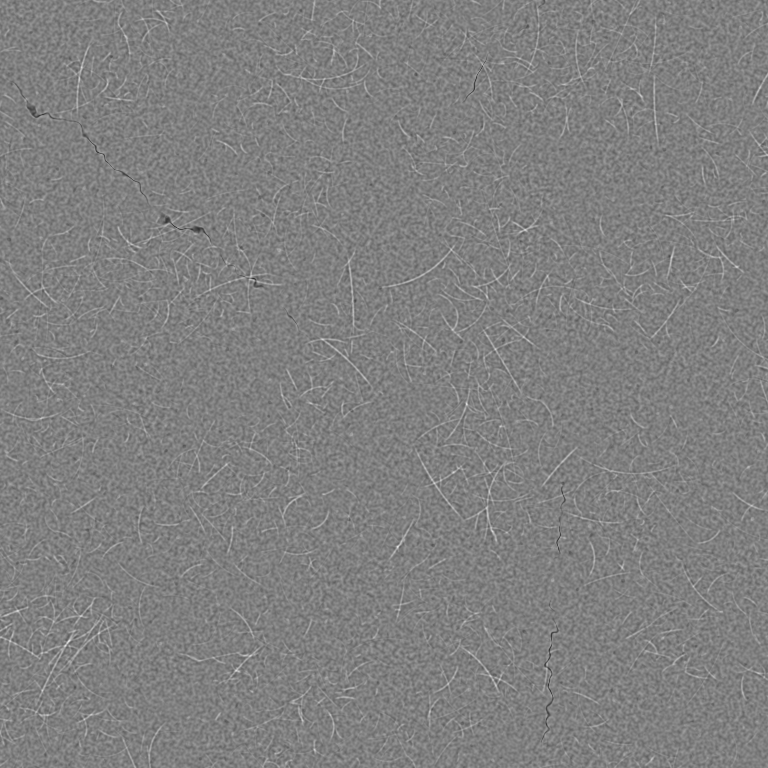
This texture map is drawn by a Shadertoy shader. Its source:

```glsl
// Grey earthen plaster: fine mineral grain, clustered chopped straw, hairline cracks.
// Straws are bent strokes scattered on layered grids, each a bright core with dark
// fringes; the grain is gradient noise and the cracks are noise-warped segments.
#define BASE_GREY 0.5
#define GRAIN_SCALE 235.0
#define GRAIN_CONTRAST 0.165
#define SPECK_CONTRAST 0.10
#define STRAW_LAYERS 7
#define STRAW_CELLS 48.0
#define STRAW_STEP 1.3
#define STRAW_WIDTH 0.0012
#define STRAW_CONTRAST 0.21
#define CLUSTER_SCALE 7.0
#define CRACK_WIDTH 0.0014
#define CRACK_CONTRAST 0.24

// Two random values in 0..1 for an integer cell
vec2 hash2(vec2 cell) {
    uvec2 v = uvec2(ivec2(cell) + 9000) * 1664525u + 1013904223u;
    v.x += v.y * 1664525u;
    v.y += v.x * 1664525u;
    v ^= v >> 16u;
    v.x += v.y * 1664525u;
    v.y += v.x * 1664525u;
    v ^= v >> 16u;
    return vec2(v & 0xffffu) / 65535.0;
}

float cornerSlope(vec2 cell, vec2 offset) {
    float angle = 6.2832 * hash2(cell).x;
    return dot(vec2(cos(angle), sin(angle)), offset);
}

float gradientNoise(vec2 p) {
    vec2 i = floor(p), f = p - i;
    vec2 u = f * f * f * (f * (f * 6.0 - 15.0) + 10.0);
    vec2 e = vec2(1.0, 0.0);
    return mix(mix(cornerSlope(i, f), cornerSlope(i + e, f - e), u.x),
               mix(cornerSlope(i + e.yx, f - e.yx), cornerSlope(i + e.xx, f - e.xx), u.x), u.y);
}

mat2 rotation(float angle) {
    float c = cos(angle), s = sin(angle);
    return mat2(c, s, -s, c);
}

// Bright core flanked by a shallow dark fringe
float ridge(float dist, float width) {
    float q = dist * dist / (width * width);
    return 1.6 * (exp(-q) - 0.4 * exp(-0.25 * q));
}

// One grid of randomly placed, turned and bent straws
float strawLayer(vec2 p, float cells, float layer, float pixel) {
    float sum = 0.0;
    vec2 home = floor(p * cells);
    for (int k = 0; k < 9; k++) {
        vec2 id = home + vec2(k % 3 - 1, k / 3 - 1);
        vec2 key = id + 173.0 * layer;
        vec2 center = (id + hash2(key)) / cells;
        vec2 shape = hash2(key + vec2(2111.0, 0.0));
        vec2 look = hash2(key + vec2(0.0, 3307.0));
        float halfLength = mix(0.22, 0.9, shape.y * shape.y) / cells;
        vec2 q = rotation(6.2832 * shape.x) * (p - center);
        float along = abs(q.x) / halfLength;
        if (along > 1.0) continue;

        float bend = (look.x - 0.5) * 0.8 / halfLength;
        float dist = (q.y - bend * q.x * q.x) / sqrt(1.0 + 4.0 * bend * bend * q.x * q.x);
        float width = max(STRAW_WIDTH * mix(0.8, 1.3, look.y), 0.7 * pixel);
        float cluster = smoothstep(-0.4, 0.45, gradientNoise(center * CLUSTER_SCALE + 31.0));
        float present = step(fract(look.x * 37.0 + shape.y * 11.0), cluster);
        float strength = mix(0.2, 1.0, look.y * look.y) * (1.0 - smoothstep(0.55, 1.0, along));
        sum += present * strength * ridge(dist, width);
    }
    return sum;
}

// Jagged dark line from a to b with uneven depth
float crack(vec2 p, vec2 a, vec2 b, float pixel) {
    vec2 warp = vec2(gradientNoise(p * 13.0), gradientNoise(p * 13.0 + 57.0)) * 0.028
              + vec2(gradientNoise(p * 70.0), gradientNoise(p * 70.0 + 91.0)) * 0.011;
    vec2 q = p + warp - a, span = b - a;
    float t = clamp(dot(q, span) / dot(span, span), 0.0, 1.0);
    float depth = smoothstep(-0.35, 0.3, gradientNoise(p * 22.0 + 17.0));
    float ends = smoothstep(0.0, 0.1, t) * smoothstep(1.0, 0.85, t);
    return ridge(length(q - span * t), max(CRACK_WIDTH, 0.7 * pixel)) * depth * ends;
}

void mainImage(out vec4 fragColor, in vec2 fragCoord) {
    float pixel = 1.0 / iResolution.y;
    vec2 p = fragCoord * pixel;

    // Mineral grain with a few larger light and dark specks
    vec2 turned = rotation(0.6) * p;
    float grain = 0.8 * gradientNoise(turned * GRAIN_SCALE)
                + 0.5 * gradientNoise(rotation(1.9) * p * GRAIN_SCALE * 0.63 + 40.0);
    float patchiness = 1.0 + 0.4 * gradientNoise(p * 18.0 + 5.0);
    float speck = gradientNoise(turned * GRAIN_SCALE * 0.5 + 300.0);
    float grey = BASE_GREY + GRAIN_CONTRAST * patchiness * grain
               + SPECK_CONTRAST * sign(speck) * smoothstep(0.38, 0.62, abs(speck));

    // Straw from short flecks to long stalks
    float cells = STRAW_CELLS, straw = 0.0;
    for (int i = 0; i < STRAW_LAYERS; i++) {
        straw += strawLayer(p, cells, float(i + 1), pixel) * mix(0.65, 1.0, float(i) / 6.0);
        cells /= STRAW_STEP;
    }
    grey += STRAW_CONTRAST * straw;

    // Hairline cracks
    float cracks = crack(p, vec2(-0.02, 0.93), vec2(0.43, 0.54), pixel)
                 + crack(p, vec2(0.72, -0.03), vec2(0.72, 0.22), pixel)
                 + crack(p, vec2(0.60, 0.87), vec2(0.72, 1.02), pixel)
                 + crack(p, vec2(0.735, 0.27), vec2(0.725, 0.38), pixel);
    grey -= CRACK_CONTRAST * cracks;

    fragColor = vec4(vec3(clamp(grey, 0.0, 1.0)), 1.0);
}
```
